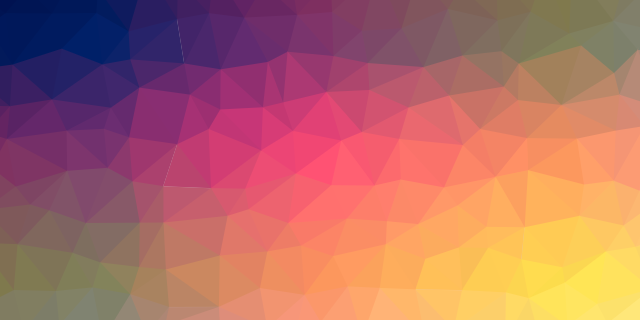
This background is drawn by a Shadertoy shader. Its source:

```glsl
// Low-poly mosaic of flat triangles running from navy through pink to yellow.
// A jittered grid is split into Delaunay-like triangles; each one takes the
// average of one palette read across the width and again down the height.

const float CELL = 0.123;          // mesh spacing, in canvas heights
const float JITTER = 0.72;         // full range of vertex offset, in cells
const float SHADE_NOISE = 0.018;   // random brightness per triangle
const float SEAM_CHANCE = 0.012;   // share of triangles with a pale edge
const float SEAM_STRENGTH = 0.35;
const vec3 SEAM_COLOR = vec3(0.85, 0.80, 0.80);

const int LAST_STOP = 8;
const vec3 PALETTE[9] = vec3[9](
    vec3(0.00, 0.07, 0.31),   // navy
    vec3(0.00, 0.12, 0.40),   // blue
    vec3(0.37, 0.16, 0.43),   // purple
    vec3(0.75, 0.20, 0.46),   // magenta
    vec3(1.00, 0.30, 0.45),   // pink
    vec3(1.00, 0.52, 0.42),   // coral
    vec3(1.00, 0.73, 0.36),   // orange
    vec3(1.00, 0.88, 0.29),   // yellow
    vec3(1.00, 0.90, 0.49));  // pale yellow

float hash(vec2 p) {
    return fract(sin(dot(p, vec2(127.1, 311.7))) * 43758.5453);
}

float cross2(vec2 a, vec2 b) {
    return a.x * b.y - a.y * b.x;
}

vec3 palette(float t) {
    t = clamp(t, 0.0, 1.0);
    float s = t * float(LAST_STOP);
    int i = min(int(s), LAST_STOP - 1);
    vec3 color = mix(PALETTE[i], PALETTE[i + 1], s - float(i));
    color.r *= smoothstep(0.15, 0.23, t);   // keeps the blue corner pure
    return color;
}

vec2 meshVertex(vec2 id) {
    vec2 offset = vec2(hash(id), hash(id + 57.3)) - 0.5;
    return id + 0.5 + JITTER * offset;
}

// Signed distance from the line a-b, positive on the inner side.
float edgeDistance(vec2 p, vec2 a, vec2 b) {
    return cross2(b - a, p - a) / max(length(b - a), 1e-4);
}

// Colour premultiplied by coverage, with coverage in w.
vec4 triangle(vec2 p, vec2 a, vec2 b, vec2 c, float aspect, float pixel) {
    float side = edgeDistance(p, a, b);
    float inner = min(side, min(edgeDistance(p, b, c), edgeDistance(p, c, a)));
    float coverage = clamp(0.5 + inner / pixel, 0.0, 1.0);
    if (coverage <= 0.0) return vec4(0.0);

    vec2 center = (a + b + c) / 3.0;
    vec2 uv = center * CELL / vec2(aspect, 1.0);
    vec3 color = 0.5 * (palette(uv.x) + palette(uv.y));
    color *= 1.0 + SHADE_NOISE * (2.0 * hash(center) - 1.0);

    float hasSeam = step(hash(center + 19.7), SEAM_CHANCE);
    float seam = hasSeam * (1.0 - smoothstep(0.0, 0.02, abs(side)));
    color = mix(color, SEAM_COLOR, SEAM_STRENGTH * seam);
    return vec4(color, 1.0) * coverage;
}

void mainImage(out vec4 fragColor, in vec2 fragCoord) {
    // Mesh space: in cells, with y running down from the top edge.
    float aspect = iResolution.x / iResolution.y;
    vec2 p = vec2(fragCoord.x, iResolution.y - fragCoord.y) / iResolution.y / CELL;
    float pixel = 1.0 / (iResolution.y * CELL);
    vec2 base = floor(p - 0.5);

    // Gather the triangles of the nearby quads.
    vec4 sum = vec4(0.0);
    for (int j = -1; j <= 1; j++) {
        for (int i = -1; i <= 1; i++) {
            vec2 id = base + vec2(i, j);
            vec2 a = meshVertex(id);
            vec2 b = meshVertex(id + vec2(1.0, 0.0));
            vec2 c = meshVertex(id + vec2(1.0, 1.0));
            vec2 d = meshVertex(id + vec2(0.0, 1.0));

            // Sine of the angle sum at a and c picks the better diagonal.
            float angleSine = cross2(b - a, d - a) * dot(d - c, b - c)
                            + dot(b - a, d - a) * cross2(d - c, b - c);
            if (angleSine < 0.0) {
                sum += triangle(p, a, b, c, aspect, pixel);
                sum += triangle(p, a, c, d, aspect, pixel);
            } else {
                sum += triangle(p, a, b, d, aspect, pixel);
                sum += triangle(p, b, c, d, aspect, pixel);
            }
        }
    }
    fragColor = vec4(sum.rgb / max(sum.w, 1e-4), 1.0);
}
```
